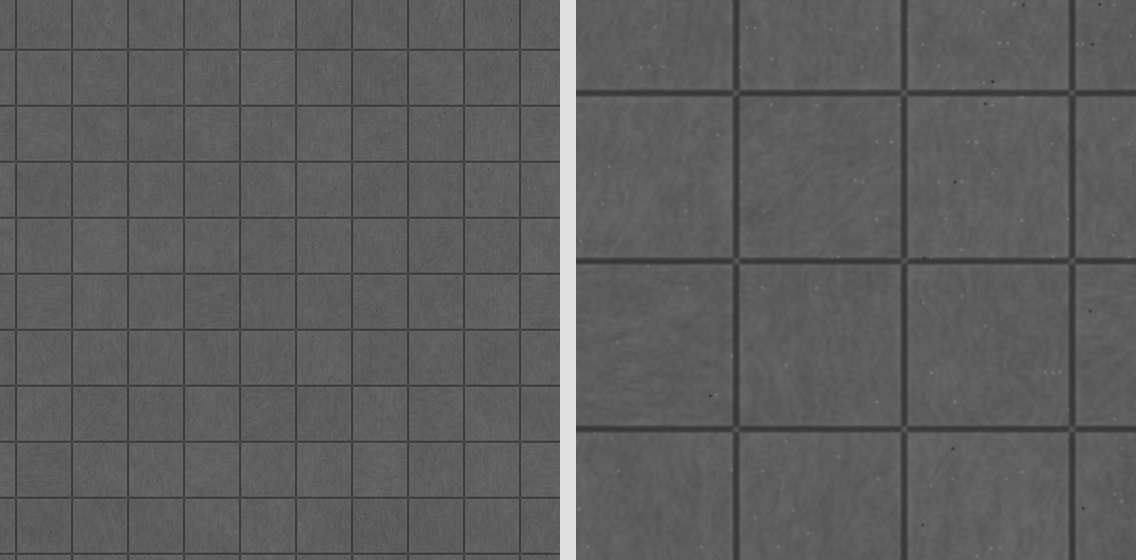
Left, the full canvas; right, a detail of the centre.
This texture is drawn by a WebGL 2 fragment shader. Its source:

```glsl
#version 300 es
precision highp float;
// Square grey stone tiles in a ten by ten grid with narrow soft dark joints.
// Each tile has its own wavy grain, mottling and specks, seeded by its wrapped
// grid index, so the whole surface tiles without a seam.

uniform vec2 u_resolution;
out vec4 fragColor;

const float TILE_COUNT = 10.0;               // tiles across and down
const vec2 GRID_ORIGIN = vec2(0.0287, 0.0112); // first joint crossing
const float JOINT_HALF_WIDTH = 0.0019;
const float JOINT_SOFTNESS = 0.0013;
const float CROSSING_LIFT = 1.62;            // how much joints fade where they cross
const vec3 TILE_COLOR = vec3(0.372);
const vec3 JOINT_COLOR = vec3(0.225);
const vec2 GRAIN_SCALE = vec2(30.0, 9.0);    // grain cells per tile, across and along
const float GRAIN_STRENGTH = 0.050;
const float FINE_STRENGTH = 0.030;
const float MOTTLE_STRENGTH = 0.034;
const float TILE_VARIATION = 0.014;
const float EDGE_LIGHT = 0.014;
const float SPECK_GRID = 22.0;               // candidate specks per tile side

float hash(vec2 p) {
  return fract(sin(dot(p, vec2(127.1, 311.7))) * 43758.5453);
}

float noise(vec2 p) {
  vec2 i = floor(p);
  vec2 f = fract(p);
  f = f * f * (3.0 - 2.0 * f);
  float low = mix(hash(i), hash(i + vec2(1.0, 0.0)), f.x);
  float high = mix(hash(i + vec2(0.0, 1.0)), hash(i + vec2(1.0, 1.0)), f.x);
  return mix(low, high, f.y);
}

vec2 rotate(vec2 p, float angle) {
  float c = cos(angle);
  float s = sin(angle);
  return vec2(c * p.x - s * p.y, s * p.x + c * p.y);
}

// Mostly upright grain; every third tile lies flat, its neighbours lean.
float grainAngle(vec2 id) {
  float lean = (hash(id + 3.7) - 0.5) * 0.5;
  vec2 phase = mod(id, 3.0);
  if (phase == vec2(0.0, 1.0)) return 1.5 + 0.4 * lean;
  if (phase == vec2(1.0, 2.0)) return 1.05 + lean;
  return lean;
}

// Brightness offset of the stone at a local position (0..1) in a tile.
float stone(vec2 local, vec2 id) {
  vec2 seed = id * 61.0;
  vec2 warp = vec2(noise(local * 6.0 + seed), noise(local * 6.0 + seed + 23.0)) - 0.5;
  vec2 p = rotate(local - 0.5 + 0.09 * warp, grainAngle(id));
  float grain = 0.65 * noise(p * GRAIN_SCALE + seed)
              + 0.35 * noise(p * GRAIN_SCALE * 1.9 + seed + 31.0) - 0.5;
  float fine = noise(local * 42.0 + seed + 11.0) - 0.5;
  float mottle = 0.6 * noise(local * 3.0 + seed + 7.0)
               + 0.4 * noise(local * 8.0 + seed + 17.0) - 0.5;
  return grain * GRAIN_STRENGTH + fine * FINE_STRENGTH
       + mottle * MOTTLE_STRENGTH + (hash(id + 9.1) - 0.5) * TILE_VARIATION;
}

// Sparse small pale flecks and rarer dark pits.
float specks(vec2 local, vec2 id) {
  vec2 p = local * SPECK_GRID;
  vec2 cell = floor(p) + id * 47.0;
  float pick = hash(cell + 0.5);
  vec2 center = 0.35 + 0.3 * vec2(hash(cell + 5.2), hash(cell + 8.4));
  float blob = 1.0 - smoothstep(0.08, 0.36, length(fract(p) - center));
  float pale = step(pick, 0.022) * 0.075;
  float pit = step(0.995, pick) * 0.13;
  return blob * (pale - pit);
}

void main() {
  vec2 uv = gl_FragCoord.xy / u_resolution;
  vec2 grid = (uv - GRID_ORIGIN) * TILE_COUNT;
  vec2 id = mod(floor(grid), TILE_COUNT);
  vec2 local = fract(grid);

  // Soft joints, partly filled where they cross
  vec2 edge = (0.5 - abs(local - 0.5)) / TILE_COUNT;
  vec2 soft = max(vec2(JOINT_SOFTNESS), 0.7 / u_resolution);
  vec2 lines = 1.0 - smoothstep(JOINT_HALF_WIDTH - soft, JOINT_HALF_WIDTH + soft, edge);
  float joint = lines.x + lines.y - CROSSING_LIFT * lines.x * lines.y;

  // Stone surface with a faint light rim
  float rim = 1.0 - smoothstep(0.003, 0.007, min(edge.x, edge.y));
  float shade = stone(local, id) + specks(local, id) + rim * EDGE_LIGHT;
  vec3 color = mix(TILE_COLOR + shade, JOINT_COLOR + 0.3 * shade, joint);
  fragColor = vec4(color, 1.0);
}
```
